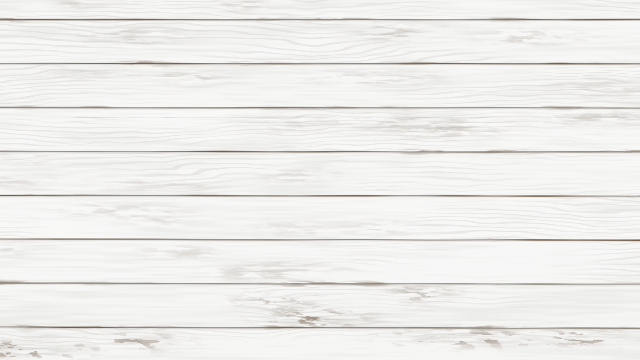
Reproduce this texture procedurally as a Shadertoy shader.

```glsl
const float PITCH = 0.122;        // board height, in canvas heights
const float FIRST_GAP = 0.0915;   // height of the lowest gap
const vec3 PAINT = vec3(0.972, 0.972, 0.970);
const vec3 PAINT_SHADE = vec3(0.920, 0.920, 0.910);
const vec3 BEVEL = vec3(0.84, 0.83, 0.81);
const vec3 WORN = vec3(0.72, 0.69, 0.65);
const vec3 GAP_GREY = vec3(0.55, 0.52, 0.48);
const vec3 BARE_WOOD = vec3(0.42, 0.33, 0.25);

float hash(vec2 p) {
    vec3 q = fract(p.xyx * vec3(0.1031, 0.1030, 0.0973));
    q += dot(q, q.yzx + 33.33);
    return fract((q.x + q.y) * q.z);
}

float noise(vec2 p) {
    vec2 i = floor(p), f = fract(p);
    f = f * f * (3.0 - 2.0 * f);
    return mix(mix(hash(i), hash(i + vec2(1, 0)), f.x),
               mix(hash(i + vec2(0, 1)), hash(i + vec2(1, 1)), f.x), f.y);
}

float fbm(vec2 p) {
    float sum = 0.0, amp = 0.5;
    for (int i = 0; i < 4; i++) {
        sum += amp * noise(p);
        p = p * 2.03 + 17.3;
        amp *= 0.5;
    }
    return sum / 0.9375;
}

// Coverage of a line, softened over one pixel
float stroke(float dist, float halfWidth, float pixel) {
    return 1.0 - smoothstep(halfWidth - 0.7 * pixel, halfWidth + 0.7 * pixel, abs(dist));
}

// Curved growth lines inside one board
float growthLines(vec2 p, float seed) {
    float bend = fbm(vec2(p.x * 1.6 + seed * 7.1, p.y * 7.0 + seed * 3.7));
    float rings = p.y / PITCH * 9.0 + bend * 7.0 + 0.5 * noise(p * vec2(14.0, 60.0));
    return smoothstep(0.35, 1.0, sin(6.2832 * rings));
}

// Soft patches at hashed places along a board
float wornPatches(vec2 p, float seed) {
    float sum = 0.0;
    for (int i = 0; i < 4; i++) {
        vec2 key = vec2(seed, float(i) * 5.0 + 3.0);
        vec2 center = vec2(hash(key) * 1.78, mix(0.2, 0.9, hash(key + 31.0)) * PITCH);
        vec2 radius = vec2(mix(0.06, 0.20, hash(key + 57.0)), 0.022);
        vec2 d = (p - center) / radius;
        sum += exp(-dot(d, d)) * mix(0.4, 1.0, hash(key + 83.0));
    }
    return min(sum, 1.0);
}

// Long hairline split that fades in and out
float hairline(vec2 p, float height, float seed, float pixel) {
    float wobble = 0.004 * (noise(vec2(p.x * 2.5, seed)) - 0.5);
    float broken = smoothstep(0.35, 0.65, fbm(vec2(p.x * 5.0, seed + 9.0)));
    return broken * stroke(p.y - height - wobble, 0.0008, pixel);
}

void mainImage(out vec4 fragColor, in vec2 fragCoord) {
    vec2 p = fragCoord / iResolution.y;
    float pixel = 1.0 / iResolution.y;

    // Board and nearest gap, with a slight tilt toward the bottom
    float tilt = 0.0022 * p.x * (1.0 - p.y);
    float row = (p.y - FIRST_GAP + tilt) / PITCH;
    float board = floor(row) + 20.0;
    float gapId = floor(row + 0.5) + 20.0;
    vec2 local = vec2(p.x, fract(row) * PITCH);
    float fromGap = (row + 20.0 - gapId) * PITCH;
    fromGap += 0.0014 * (noise(vec2(p.x * 5.0, gapId * 3.0)) - 0.5);
    float lowBoards = 1.0 - smoothstep(0.08, 0.24, p.y);

    // Paint tone with brushed grain
    float fine = noise(vec2(p.x * 9.0 + board * 5.0, p.y * 190.0));
    float broad = fbm(vec2(p.x * 2.5, p.y * 22.0) + board * 4.3);
    float shade = smoothstep(0.35, 0.85, 0.55 * broad + 0.45 * fine);
    shade = clamp(shade * 0.75 + 0.15 * lowBoards + 0.12 * (hash(vec2(board, 2.0)) - 0.3), 0.0, 1.0);
    vec3 color = mix(PAINT, PAINT_SHADE, shade);

    // Growth lines showing through
    float visible = smoothstep(0.40, 0.68, fbm(vec2(p.x * 2.2 + board * 9.0, p.y * 11.0)));
    color = mix(color, BEVEL, 0.42 * visible * growthLines(local, board));

    // Rubbed patches, browner on the low boards
    float streaks = fbm(vec2(p.x * 16.0, p.y * 150.0) + board * 2.7);
    float patches = wornPatches(local, board);
    color = mix(color, WORN, 0.45 * patches * smoothstep(0.42, 0.70, streaks));
    float chips = smoothstep(0.56, 0.68, fbm(vec2(p.x * 26.0 + p.y * 30.0, p.y * 95.0)));
    color = mix(color, BARE_WOOD, chips * patches * mix(0.08, 0.60, lowBoards));

    // Hairline splits on some boards
    float splitHeight = mix(0.55, 0.82, hash(vec2(board, 6.0))) * PITCH;
    float hasSplit = max(step(0.8, hash(vec2(board, 8.0))), 1.0 - step(0.5, abs(board - 24.0)));
    color = mix(color, WORN, 0.75 * hasSplit * hairline(local, splitHeight, board, pixel));

    // Flaked paint along the edges
    float reach = 0.003 + 0.011 * noise(vec2(p.x * 7.0, gapId * 5.0));
    float edge = 1.0 - smoothstep(0.0, reach, abs(fromGap));
    float flaked = smoothstep(0.52, 0.70, fbm(vec2(p.x * 5.0, gapId * 7.0)));
    float flakes = edge * flaked * smoothstep(0.38, 0.62, streaks);
    color = mix(color, mix(WORN, BARE_WOOD, 0.4 * flaked), 0.8 * flakes);

    // Bevel below each gap, then the gap itself
    color = mix(color, BEVEL, 0.55 * stroke(fromGap + 0.0025, 0.0022, pixel));
    float dark = smoothstep(0.45, 0.75, fbm(vec2(p.x * 4.0, gapId * 11.0)));
    float halfWidth = 0.0011 + 0.0011 * noise(vec2(p.x * 8.0, gapId * 13.0));
    color = mix(color, mix(GAP_GREY, BARE_WOOD, dark), 0.95 * stroke(fromGap, halfWidth, pixel));

    fragColor = vec4(color, 1.0);
}
```
